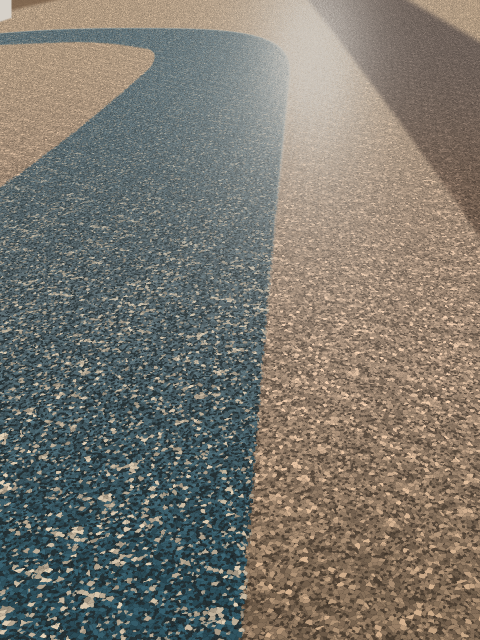
A WebGL 2 fragment shader for this texture:

```glsl
#version 300 es
precision highp float;
// A flake-coated floor in perspective: a blue hooked band, tan ground, a dark strip and soft lamp glare.

#define FLAKE_SCALE 112.0
#define HORIZON 1.45
#define DEPTH_STRETCH 3.2
#define EDGE_RAGGED 0.016
#define GLARE 0.62
#define WIDE_GLARE 0.36
#define CORNER_POWER 3.7
#define AA 2

uniform vec2 u_resolution;
out vec4 outColor;

vec2 hash2(vec2 p) {
  return fract(sin(vec2(dot(p, vec2(127.1, 311.7)), dot(p, vec2(269.5, 183.3)))) * 43758.5453);
}

// Cellular flakes: x, y = random values of the nearest cell, z = gap to the next cell
vec3 flakes(vec2 p) {
  vec2 cell = floor(p), id = cell;
  float near = 9.0, second = 9.0;
  for (int j = -1; j <= 1; j++)
    for (int i = -1; i <= 1; i++) {
      vec2 c = cell + vec2(i, j);
      vec2 r = c + hash2(c) - p;
      float d = abs(r.x + 0.3 * r.y) + abs(r.y - 0.4 * r.x);
      if (d < near) { second = near; near = d; id = c; }
      else second = min(second, d);
    }
  return vec3(hash2(id + 37.0), second - near);
}

float smoothMin(float a, float b, float k) {
  float h = max(k - abs(a - b), 0.0) / k;
  return min(a, b) - 0.25 * h * h * k;
}

// Positive inside the outer outline of the blue band
float bandOutline(vec2 p) {
  float right = 0.503 + 0.09 * p.y + 0.027 * p.y * p.y;
  float bend = max(0.25 - p.x, 0.0);
  float top = 0.956 - 0.13 * bend * bend;
  vec2 q = max(p - vec2(0.25, 0.86), 0.0) / vec2(right - 0.25, top - 0.86);
  float r = pow(pow(q.x, CORNER_POWER) + pow(q.y, CORNER_POWER), 1.0 / CORNER_POWER);
  return (1.0 - r) * 0.33;
}

// Positive inside the tan island enclosed by the hook
float island(vec2 p) {
  float low = 0.707 + 0.52 * p.x + 0.25 * p.x * p.x;
  float bend = max(p.x - 0.13, 0.0);
  float high = 0.93 + 0.03 * p.x - 0.5 * bend * bend;
  float d = smoothMin((p.y - low) * 0.85, high - p.y, 0.006);
  return smoothMin(d, 0.324 - p.x, 0.016);
}

// Positive inside the dark strip
float darkStrip(vec2 p) {
  float t = p.y - 0.629;
  float left = 1.0 - 0.9 * t - 0.18 * t * t;
  float right = 0.85 + 2.3 * (1.0 - p.y);
  return min((p.x - left) * 0.75, (right - p.x) * 0.4);
}

float cover(float d, float soft) { return smoothstep(-soft, soft, d); }

vec3 floorColor(vec2 p) {
  // Perspective mapping and two sizes of flake
  float z = 1.0 / (HORIZON - p.y * 4.0 / 3.0);
  vec2 ground = vec2((p.x - 0.5) * z, DEPTH_STRETCH * sqrt(z)) * FLAKE_SCALE;
  vec3 chip = flakes(ground);
  vec3 grit = flakes(ground * 1.7 + 71.0);
  float contrast = mix(1.0, 0.42, smoothstep(0.3, 0.95, p.y));

  // Region masks, ragged along the flakes
  float ragged = (chip.x - 0.5) * EDGE_RAGGED * (1.0 - p.y);
  float soft = 0.0015;
  float outline = bandOutline(p);
  float blue = cover(outline + ragged, soft) * (1.0 - cover(island(p) + ragged, soft));
  float dark = cover(darkStrip(p) + ragged, 0.007);

  // Base colours by depth
  vec3 tanTone = mix(vec3(0.51, 0.425, 0.34), vec3(0.63, 0.54, 0.46), smoothstep(0.0, 0.55, p.y));
  tanTone = mix(tanTone, vec3(0.70, 0.61, 0.51), smoothstep(0.6, 1.0, p.y));
  vec3 blueTone = mix(vec3(0.19, 0.33, 0.38), vec3(0.37, 0.43, 0.45), smoothstep(0.05, 0.6, p.y));
  blueTone = mix(blueTone, vec3(0.39, 0.47, 0.50), smoothstep(0.6, 0.95, p.y));
  vec3 darkTone = mix(vec3(0.46, 0.38, 0.32), vec3(0.43, 0.38, 0.35), smoothstep(0.65, 0.95, p.y));
  vec3 base = mix(mix(tanTone, darkTone, dark), blueTone, blue);

  // Dark and pale chips over the base
  vec3 shade = mix(base * 0.57, vec3(0.14, 0.18, 0.19), blue);
  vec3 pale = mix(min(base * 1.38, 1.0), vec3(0.76, 0.70, 0.61), blue);
  vec3 col = base * (1.0 + 0.4 * contrast * (chip.y - 0.5));
  float shadeChip = step(grit.x, mix(0.24, 0.34, blue));
  float paleChip = step(mix(0.82, 0.88, blue), chip.x);
  col = mix(col, shade, 0.88 * contrast * shadeChip * (1.0 - paleChip));
  col = mix(col, pale * (0.8 + 0.4 * chip.y), contrast * paleChip);
  col = mix(col, pale, 0.85 * contrast * step(0.91, grit.y));
  col *= 1.0 - 0.28 * contrast * (1.0 - smoothstep(0.0, 0.16, chip.z));

  // Pale seam beside the band
  float seam = exp(-pow(outline / 0.0035, 2.0)) * smoothstep(0.35, 0.9, p.y);
  col = mix(col, vec3(0.74, 0.76, 0.74), 0.4 * seam);

  // Lamp glare, broken up by the grain
  vec2 g = (p - vec2(0.655, 0.93)) / vec2(0.115, 0.16);
  vec2 wide = (p - vec2(0.62, 0.82)) / vec2(0.24, 0.27);
  float glare = GLARE * exp(-dot(g, g)) + WIDE_GLARE * exp(-dot(wide, wide)) * (1.0 - 0.5 * dark);
  return mix(col, vec3(0.82, 0.80, 0.77), min(glare * (0.75 + 0.5 * grit.y), 0.9));
}

// Wall foot and its shadow in the far left corner
vec3 addWall(vec3 col, vec2 p) {
  float shadow = cover(p.y - 0.98 - 0.17 * p.x, 0.004);
  col = mix(col, vec3(0.46, 0.36, 0.27), 0.8 * shadow);
  float wall = min(0.024 - p.x, p.y - 0.966 - 0.25 * p.x);
  return mix(col, vec3(0.84, 0.82, 0.79), cover(wall, 0.002));
}

void main() {
  vec3 sum = vec3(0.0);
  for (int j = 0; j < AA; j++)
    for (int i = 0; i < AA; i++) {
      vec2 shift = (vec2(i, j) + 0.5) / float(AA) - 0.5;
      vec2 p = (gl_FragCoord.xy + shift) / u_resolution;
      sum += addWall(floorColor(p), p);
    }
  outColor = vec4(sum / float(AA * AA), 1.0);
}
```
